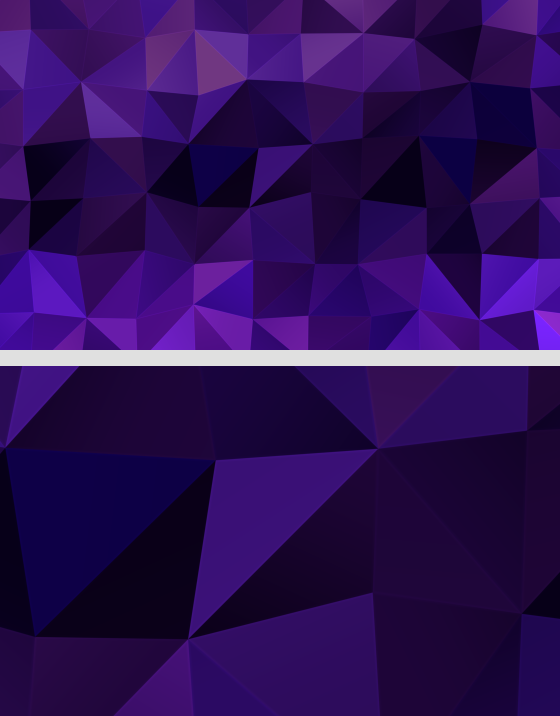
Top, the full canvas; bottom, a detail of the centre.
Give the GLSL for this background, as a WebGL 1 fragment shader.

```glsl
precision highp float;
// Low-poly mosaic of violet triangles, from pale upper left to a dark middle and a vivid base.
uniform vec2 u_resolution;

#define CELL 0.161          // grid spacing as a share of the canvas height
#define JITTER 0.15         // vertex displacement in cells
#define BASE_TONE 0.21
#define TONE_SPREAD 0.58    // random contrast between triangles
#define FACET_SLOPE 0.10    // tone change across one facet
#define SEAM_GLOW 0.10      // lightening along the edges
#define NAVY_SHARE 0.30     // share of navy quads in the middle band

float hash(vec2 p) {
  vec3 q = fract(vec3(p.xyx) * vec3(0.1031, 0.1030, 0.0973) + 0.37);
  q += dot(q, q.yzx + 33.33);
  return fract((q.x + q.y) * q.z);
}

vec2 hash2(vec2 p) {
  return vec2(hash(p + 17.3), hash(p + 71.9));
}

vec2 gridVertex(vec2 id) {
  return id + JITTER * (2.0 * hash2(id) - 1.0);
}

// Signed distance to the line a-b, positive on its left.
float edgeDistance(vec2 p, vec2 a, vec2 b) {
  vec2 e = normalize(b - a);
  return e.x * (p.y - a.y) - e.y * (p.x - a.x);
}

vec3 violetRamp(float t) {
  vec3 c = mix(vec3(0.03, 0.00, 0.09), vec3(0.11, 0.02, 0.24), smoothstep(0.00, 0.19, t));
  c = mix(c, vec3(0.18, 0.05, 0.35), smoothstep(0.19, 0.40, t));
  c = mix(c, vec3(0.27, 0.08, 0.49), smoothstep(0.40, 0.62, t));
  c = mix(c, vec3(0.40, 0.20, 0.58), smoothstep(0.62, 0.80, t));
  return mix(c, vec3(0.54, 0.30, 0.76), smoothstep(0.86, 1.10, t));
}

// Broad light and shade over the canvas, uv in 0..1.
float regionTone(vec2 uv) {
  float upper = smoothstep(0.40, 0.75, uv.y + 0.12 - 0.3 * uv.x);
  float base = smoothstep(0.25, 0.0, uv.y);
  float right = smoothstep(0.8, 1.0, uv.x);
  vec2 hollow = (uv - vec2(0.74, 0.78)) / 0.16;
  return BASE_TONE + 0.42 * upper + 0.38 * base + 0.2 * right
       - 0.28 * exp(-dot(hollow, hollow));
}

vec3 facetColor(vec2 p, vec2 center, vec2 quad, vec2 key, float aspect) {
  vec2 uv = center * CELL / vec2(aspect, 1.0);
  float variation = mix(hash(quad + 5.7), hash(key + 41.0), 0.7) - 0.5;
  vec2 slope = 2.0 * hash2(key + 9.1) - 1.0;
  float tone = regionTone(uv) + TONE_SPREAD * 1.25 * variation
             + FACET_SLOPE * dot(p - center, slope);
  vec3 color = violetRamp(tone);

  // Warm and cool facets, with purer violet at the base and right.
  color *= mix(vec3(1.12, 1.1, 0.85), vec3(0.88, 0.85, 1.1), hash(key + 23.0));
  float vivid = max(smoothstep(0.3, 0.05, uv.y), 0.6 * smoothstep(0.8, 1.0, uv.x));
  color *= mix(vec3(1.0), vec3(1.0, 0.55, 1.2), vivid);

  // Navy quads in the middle band.
  float band = step(abs(uv.y - 0.5), 0.1) * step(0.3, uv.x);
  float navy = band * step(hash(quad + 88.0), NAVY_SHARE);
  return mix(color, vec3(0.05, 0.0, 0.17 + 0.14 * hash(key)), 0.9 * navy);
}

// Adds one counterclockwise triangle, weighted by its smoothed coverage.
void addFacet(vec2 p, vec2 a, vec2 b, vec2 c, vec2 quad, float side,
              float aspect, float pixel, inout vec4 sum) {
  float inside = min(edgeDistance(p, a, b),
                     min(edgeDistance(p, b, c), edgeDistance(p, c, a)));
  float coverage = smoothstep(-pixel, pixel, inside);
  if (coverage > 0.0) {
    vec2 key = quad * 2.0 + vec2(side, 0.0);
    vec3 color = facetColor(p, (a + b + c) / 3.0, quad, key, aspect);
    color *= 1.0 + SEAM_GLOW * (1.0 - smoothstep(0.0, 0.018, abs(inside)));
    sum += vec4(color, 1.0) * coverage;
  }
}

void main() {
  float aspect = u_resolution.x / u_resolution.y;
  vec2 p = gl_FragCoord.xy / (u_resolution.y * CELL);
  float pixel = 0.75 / (u_resolution.y * CELL);
  vec2 home = floor(p - 0.6);
  vec4 sum = vec4(0.0);

  // Vertices sit near half-cell positions; each quad splits along a random diagonal.
  vec2 q = p - vec2(0.48, 0.66);
  home = floor(q);
  for (int j = -1; j <= 1; j++) {
    for (int i = -1; i <= 1; i++) {
      vec2 quad = home + vec2(float(i), float(j));
      vec2 a = gridVertex(quad);
      vec2 b = gridVertex(quad + vec2(1.0, 0.0));
      vec2 c = gridVertex(quad + vec2(1.0, 1.0));
      vec2 d = gridVertex(quad + vec2(0.0, 1.0));
      if (hash(quad + 3.3) < 0.6) {
        addFacet(q, a, b, c, quad, 0.0, aspect, pixel, sum);
        addFacet(q, a, c, d, quad, 1.0, aspect, pixel, sum);
      } else {
        addFacet(q, a, b, d, quad, 0.0, aspect, pixel, sum);
        addFacet(q, b, c, d, quad, 1.0, aspect, pixel, sum);
      }
    }
  }
  gl_FragColor = vec4(sum.rgb / max(sum.a, 0.001), 1.0);
}
```
